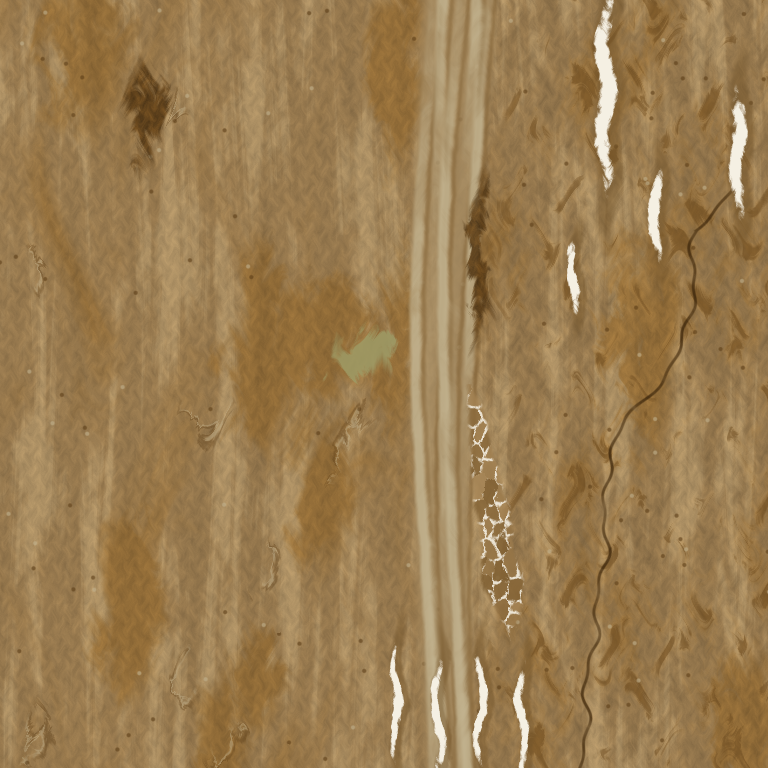
Write a WebGL 2 fragment shader that draws this texture.

```glsl
#version 300 es
precision highp float;
// Weathered tan bark: soft ochre stains, a pale vertical ridge, glossy resin drips and a thin crack.
uniform vec2 u_resolution;
out vec4 fragColor;

#define STAIN_COUNT 11
#define SCAR_COUNT 8
#define STRAND_COUNT 5
#define DRIP_COUNT 8
#define GRAIN_CONTRAST 0.10
#define STREAK_CONTRAST 0.07
#define RESIN_CELLS 62.0
#define PORE_CELLS 34.0
#define CRACK_WIDTH 0.0016

const vec3 TAN = vec3(0.60, 0.48, 0.31);
const vec3 OCHRE = vec3(0.57, 0.42, 0.21);
const vec3 SAND = vec3(0.66, 0.55, 0.38);
const vec3 CREAM = vec3(0.76, 0.70, 0.56);
const vec3 UMBER = vec3(0.36, 0.24, 0.09);
const vec3 GLOSS = vec3(0.96, 0.94, 0.89);
const vec3 LICHEN = vec3(0.62, 0.61, 0.40);

vec2 hash2(vec2 p) {
  return fract(sin(vec2(dot(p, vec2(127.1, 311.7)), dot(p, vec2(269.5, 183.3)))) * 43758.5);
}

// Layered, warped sines; roughly -0.8 to 0.8
float waves(vec2 p) {
  float sum = 0.0, amp = 0.5;
  for (int i = 0; i < 5; i++) {
    p += 0.8 * sin(p.yx * 1.3 + float(i) * 1.7);
    sum += amp * sin(p.x) * cos(p.y);
    p = mat2(0.8, 0.6, -0.6, 0.8) * p * 1.8 + 2.3;
    amp *= 0.55;
  }
  return sum;
}

// Cellular noise: nearest distance, second distance, cell id
vec3 cells(vec2 p) {
  vec3 best = vec3(8.0, 8.0, 0.0);
  for (int k = 0; k < 9; k++) {
    vec2 cell = floor(p) + vec2(k % 3 - 1, k / 3 - 1);
    vec2 seed = hash2(cell);
    float d = length(cell + seed - p);
    if (d < best.x) best = vec3(d, best.x, hash2(cell + 7.0).x);
    else best.y = min(best.y, d);
  }
  return best;
}

// 1 at the centre of an ellipse, 0 on its rim
float spindle(vec2 p, vec2 centre, vec2 halfSize) {
  return 1.0 - length((p - centre) / halfSize);
}

float crackPath(float y) {
  return 0.785 + 0.115 * smoothstep(0.38, 0.58, y) + 0.9 * max(y - 0.70, 0.0)
       - 0.03 * smoothstep(0.25, 0.0, y) + 0.010 * sin(y * 37.0) * sin(y * 19.0) + 0.003 * sin(y * 118.0);
}

void main() {
  vec2 p = gl_FragCoord.xy / u_resolution;
  float rightSide = smoothstep(0.58, 0.70, p.x);
  float blotch = waves(p * vec2(22.0, 10.0) + 3.0);
  float streak = waves(vec2(p.x * 75.0, p.y * 4.0) + 11.0);
  float mottle = waves(p * vec2(75.0, 48.0) + 5.0);
  float grain = waves(p * vec2(270.0, 170.0));
  vec2 warped = p + 0.022 * vec2(blotch + mottle, 1.5 * mottle - blotch);

  // Ground with soft ochre stains
  float stain = max(spindle(warped, vec2(0.43, 0.55), vec2(0.10, 0.09)),
                    spindle(warped, vec2(0.415, 0.37), vec2(0.06, 0.14)));
  for (int i = 0; i < STAIN_COUNT; i++) {
    vec2 r = hash2(vec2(float(i), 4.0)), s = hash2(vec2(float(i), 9.0));
    stain = max(stain, spindle(warped, r, vec2(0.035 + 0.05 * s.x, 0.07 + 0.13 * s.y)));
  }
  float light = smoothstep(0.0, 0.55, 0.7 * streak - 0.6 * blotch + 0.2 * mottle + 0.08);
  float ochre = smoothstep(-0.05, 0.5, max(stain, 0.0) + 0.45 * blotch + 0.35 * rightSide * mottle + 0.08 * rightSide - 0.07);
  vec3 col = mix(TAN, SAND, light);
  col = mix(col, OCHRE, 0.9 * ochre);
  col *= 1.0 + STREAK_CONTRAST * streak + GRAIN_CONTRAST * (grain + 0.7 * mottle * (0.4 + rightSide));
  col = mix(col, UMBER, 0.45 * rightSide * smoothstep(0.30, 0.65, mottle + 0.4 * blotch));

  // Small curled scars and pores
  for (int i = 0; i < SCAR_COUNT; i++) {
    vec2 r = hash2(vec2(float(i), 21.0));
    vec2 q = (warped - vec2(0.04 + 0.44 * r.x, r.y)) * vec2(1.0, 0.6);
    float radius = 0.012 + 0.014 * hash2(r).x;
    float arc = smoothstep(-0.3, 0.6, dot(normalize(q + 1e-4), vec2(cos(r.x * 9.0), sin(r.x * 9.0))));
    float rim = length(q) - radius;
    col = mix(col, UMBER, 0.38 * arc * smoothstep(0.004, 0.0, abs(rim)));
    col = mix(col, CREAM, 0.45 * arc * smoothstep(0.003, 0.0, abs(rim + 0.005)));
  }
  vec3 pore = cells(p * PORE_CELLS);
  float speck = smoothstep(0.13, 0.05, pore.x);
  col = mix(col, UMBER, 0.6 * speck * step(0.93, pore.z));
  col = mix(col, CREAM, 0.6 * speck * step(pore.z, 0.04));
  col = mix(col, LICHEN, 0.85 * smoothstep(0.0, 0.45, spindle(warped, vec2(0.468, 0.54), vec2(0.042, 0.032))));

  // Pale ridge of converging strands
  float centre = 0.587 + 0.012 * p.y - 0.018 * sin(3.14 * p.y);
  float spread = 0.022 + 0.017 * p.y;
  col = mix(col, SAND * 0.97, 0.7 * smoothstep(spread + 0.018, spread, abs(p.x - centre)));
  for (int i = 0; i < STRAND_COUNT; i++) {
    float k = float(i), t = 2.0 * k / float(STRAND_COUNT - 1) - 1.0;
    float x = centre + t * spread + 0.004 * sin(p.y * 8.0 + k * 2.4) + 0.002 * mottle;
    float fade = 0.55 + 0.55 * sin(p.y * (4.0 + k) + k * 2.1) + 0.3 * mottle;
    col = mix(col, CREAM, 0.85 * clamp(fade, 0.12, 1.0) * smoothstep(0.010, 0.003, abs(p.x - x)));
    col = mix(col, OCHRE * 0.85, 0.4 * smoothstep(0.005, 0.0, abs(p.x - x - 0.011)));
  }

  // Dark slits and the thin crack
  float slit = max(spindle(warped, vec2(0.628, 0.66), vec2(0.022, 0.125)),
                   0.8 * spindle(warped, vec2(0.195, 0.85), vec2(0.022, 0.09)));
  col = mix(col, UMBER * (1.0 + 0.3 * grain), 0.9 * smoothstep(0.0, 0.5, slit));
  float path = crackPath(p.y), slope = (crackPath(p.y + 0.002) - path) / 0.002;
  float crack = abs(p.x - path) / sqrt(1.0 + slope * slope);
  float crackFade = smoothstep(0.78, 0.76, p.y) * (0.7 + 0.4 * mottle);
  col = mix(col, UMBER * 0.8, crackFade * smoothstep(CRACK_WIDTH + 0.0015, CRACK_WIDTH * 0.4, crack));

  // Wrinkled resin with shining cell rims
  float along = (p.y - 0.20) / 0.30;
  float ribbon = abs(p.x - mix(0.662, 0.613, along) - 0.005 * mottle);
  float width = 0.027 * sqrt(clamp(1.0 - along, 0.0, 1.0)) * smoothstep(-0.15, 0.15, along);
  float resin = smoothstep(0.004, -0.004, ribbon - width) * step(0.001, width);
  vec3 wrinkle = cells((p + 0.004 * vec2(grain, mottle)) * vec2(RESIN_CELLS, RESIN_CELLS * 0.65));
  float shine = smoothstep(0.20, 0.04, wrinkle.y - wrinkle.x) * smoothstep(-0.5, 0.3, mottle + grain);
  col = mix(col, mix(OCHRE * 0.85, TAN * 1.1, wrinkle.z), 0.8 * resin);
  col = mix(col, GLOSS, 0.9 * resin * shine);

  // Glossy drips, alternating between the upper right and the lower middle
  for (int i = 0; i < DRIP_COUNT; i++) {
    float k = float(i / 2);
    bool upper = i % 2 == 0;
    vec2 c = upper ? vec2(0.69 + 0.28 * fract(0.35 + 0.618 * k), 0.88 - 0.08 * k)
                   : vec2(0.515 + 0.055 * k, 0.085 - 0.03 * fract(k * 0.618));
    vec2 h = upper ? vec2(0.013 - 0.002 * k, 0.15 / (1.0 + 0.6 * k)) : vec2(0.007, 0.085);
    vec2 q = p + vec2(0.004 * sin(p.y * 55.0 + k * 3.0) + 0.004 * mottle, 0.0);
    float body = spindle(q, c, h);
    col = mix(col, OCHRE * 0.8, 0.5 * smoothstep(-0.5, 0.1, spindle(q, c + vec2(0.004, 0.0), h * 1.15)));
    col = mix(col, GLOSS, smoothstep(0.05, 0.4, body + 0.25 * grain) * smoothstep(0.0, 0.15, body));
  }
  fragColor = vec4(clamp(col, 0.0, 1.0), 1.0);
}
```
